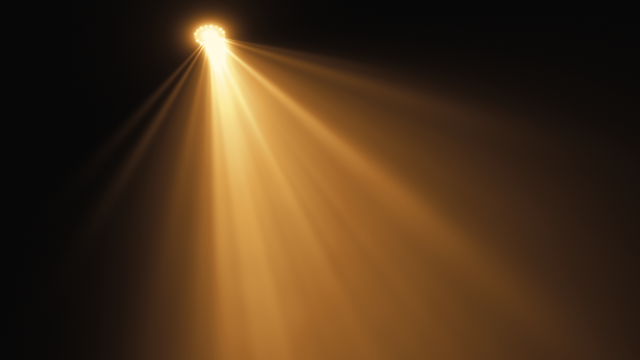
A Shadertoy shader for this background:

```glsl
// Warm spotlight in the dark: a small lamp throws a fan of soft rays downwards.
// Beams are Gaussians in angle that fade with distance; their summed light,
// stirred by faint noise, is coloured through a black-amber-white ramp.

const vec2  LAMP_POS      = vec2(0.583, 0.901); // in canvas heights
const vec2  LAMP_RADII    = vec2(0.040, 0.026);
const float CORE_SIZE     = 0.054;
const float CORE_LIGHT    = 0.95;
const float HALO_SIZE     = 0.080;
const float HALO_LIGHT    = 0.42;
const float PLUME_ANGLE   = 0.32;
const float PLUME_WIDTH   = 0.38;
const float PLUME_LENGTH  = 0.27;
const float PLUME_LIGHT   = 0.50;
const float STREAK_AMOUNT = 0.05;
const float MIST_AMOUNT   = 0.05;
const int   SPARKS        = 17;
const float SPARK_SIZE    = 0.0045;

// Each beam: angle from straight down (right is positive), width, light, reach
const int BEAMS = 12;
const vec4 BEAM[BEAMS] = vec4[](
    vec4( 0.15, 0.30, 0.72, 1.90),  // main body
    vec4( 0.62, 0.30, 0.58, 1.45),  // right body
    vec4( 1.03, 0.30, 0.42, 1.05),  // right haze
    vec4(-0.30, 0.25, 0.27, 0.55),  // left haze
    vec4(-0.73, 0.05, 0.20, 0.34),
    vec4(-0.55, 0.05, 0.23, 0.43),
    vec4(-0.20, 0.06, 0.09, 0.70),
    vec4( 0.05, 0.035, 0.07, 1.00),
    vec4( 0.465, 0.055, 0.07, 0.90),
    vec4( 0.868, 0.065, 0.19, 1.05),
    vec4( 1.27, 0.06, 0.18, 0.65),
    vec4( 1.37, 0.035, 0.12, 0.40));

// Light to colour, one step per 0.2 of light
const int TONES = 7;
const vec3 TONE[TONES] = vec3[](
    vec3(0.03, 0.028, 0.028),
    vec3(0.23, 0.145, 0.09),
    vec3(0.42, 0.26, 0.11),
    vec3(0.64, 0.40, 0.16),
    vec3(0.86, 0.63, 0.30),
    vec3(0.98, 0.90, 0.59),
    vec3(1.00, 0.98, 0.88));

float hash(vec2 p) {
    return fract(sin(dot(p, vec2(127.1, 311.7))) * 43758.5);
}

float noise(vec2 p) {
    vec2 cell = floor(p), f = fract(p);
    f = f * f * (3.0 - 2.0 * f);
    return mix(mix(hash(cell), hash(cell + vec2(1, 0)), f.x),
               mix(hash(cell + vec2(0, 1)), hash(cell + vec2(1, 1)), f.x), f.y);
}

float bell(float x) {
    return exp(-x * x);
}

float beamLight(float angle, float dist) {
    float light = 0.0;
    for (int i = 0; i < BEAMS; i++) {
        vec4 b = BEAM[i];
        light += b.z * bell((angle - b.x) / b.y) * bell(dist / b.w);
    }
    float plume = bell((angle - PLUME_ANGLE) / PLUME_WIDTH);
    return light + PLUME_LIGHT * plume * exp(-dist / PLUME_LENGTH);
}

// Tiny glints around the rim of the lamp
float sparkLight(vec2 d) {
    float light = 0.0;
    for (int i = 0; i < SPARKS; i++) {
        float turn = 6.2832 * float(i) / float(SPARKS);
        vec2 spot = LAMP_RADII * vec2(cos(turn), sin(turn));
        light += (0.1 + 0.3 * hash(vec2(i, 3))) * bell(length(d - spot) / SPARK_SIZE);
    }
    return light;
}

vec3 toneRamp(float light) {
    vec3 colour = TONE[0];
    for (int i = 1; i < TONES; i++)
        colour = mix(colour, TONE[i], clamp(light * 5.0 - float(i - 1), 0.0, 1.0));
    return colour;
}

void mainImage(out vec4 fragColor, in vec2 fragCoord) {
    vec2 p = fragCoord / iResolution.y;
    vec2 d = p - LAMP_POS;
    float dist = length(d);
    float angle = atan(d.x, -d.y + 1e-5);

    // Rays with fine streaks along them and drifting mist across them
    float streaks = noise(vec2(angle * 26.0, dist * 1.5)) - 0.5;
    float mist = 0.6 * noise(p * 7.0) + 0.4 * noise(p * 15.0) - 0.5;
    float light = beamLight(angle, dist);
    light *= 1.0 + STREAK_AMOUNT * streaks + MIST_AMOUNT * mist;

    // Lamp
    light += CORE_LIGHT * bell(length(d * vec2(0.9, 1.2)) / CORE_SIZE);
    light += HALO_LIGHT * exp(-dist / HALO_SIZE);
    light += sparkLight(d);

    // Slight dither hides banding
    vec3 colour = toneRamp(light) + (hash(fragCoord) - 0.5) / 255.0;
    fragColor = vec4(colour, 1.0);
}
```
